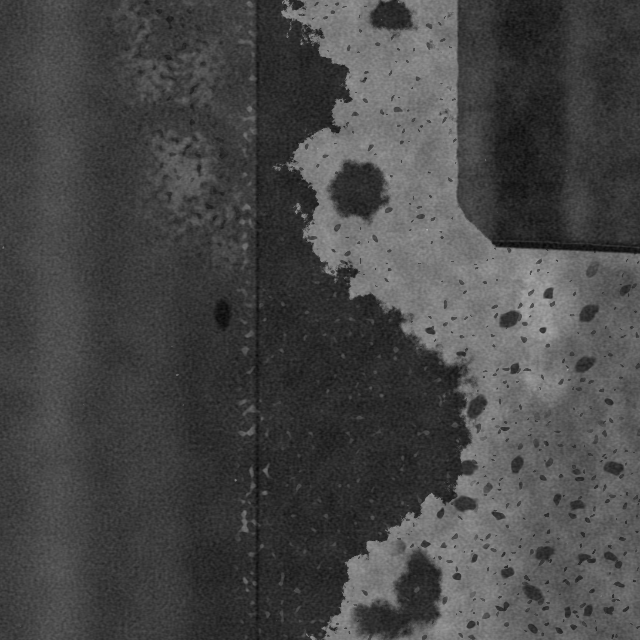
Reproduce this texture procedurally as a Shadertoy shader.

```glsl
// Weathered concrete wall in grey: a stained sheet on the left, a dark worn strip,
// flaking pale plaster with pits, and a recessed panel at the upper right.
// Built from a sampled edge profile, warped distance masks and gradient noise.

const float SEAM_X = 0.402;        // joint between left sheet and dark strip
const float PANEL_X = 0.715;       // left side of the recessed panel
const float PANEL_Y = 0.614;       // underside of the recessed panel
const float DARK_TONE = 0.165;
const float PLASTER_TONE = 0.49;
const float CONCRETE_TONE = 0.365;
const float PIT_TONE = 0.15;
const float EDGE_ROUGHNESS = 0.075;
const float GRAIN = 0.085;

// Left boundary of the plaster at equal steps from top to bottom
const float PLASTER_EDGE[17] = float[17](
    .462, .484, .560, .508, .449, .488, .488, .540, .625,
    .697, .723, .727, .714, .638, .553, .540, .508);

vec2 hash2(vec2 p) {
    vec3 q = fract(vec3(p.xyx) * vec3(.1031, .1030, .0973));
    q += dot(q, q.yzx + 33.33);
    return fract((q.xx + q.yz) * q.zy);
}

float noise(vec2 p) {
    vec2 i = floor(p), f = fract(p);
    vec2 w = f * f * f * (f * (f * 6. - 15.) + 10.);
    vec2 x = vec2(1, 0);
    float a = dot(hash2(i) * 2. - 1., f);
    float b = dot(hash2(i + x) * 2. - 1., f - x);
    float c = dot(hash2(i + x.yx) * 2. - 1., f - x.yx);
    float d = dot(hash2(i + 1.) * 2. - 1., f - 1.);
    return mix(mix(a, b, w.x), mix(c, d, w.x), w.y);
}

float fbm(vec2 p) {
    float sum = 0., amp = .6;
    for (int i = 0; i < 5; i++) {
        sum += amp * noise(p);
        p = mat2(1.6, 1.2, -1.2, 1.6) * p + 17.3;
        amp *= .58;
    }
    return sum;
}

float plasterEdge(float y) {
    float t = clamp((1. - y) * 16., 0., 15.999);
    int i = int(t);
    return mix(PLASTER_EDGE[i], PLASTER_EDGE[i + 1], smoothstep(0., 1., fract(t)));
}

float blob(vec2 p, vec2 centre, vec2 radius, float soft) {
    return 1. - smoothstep(1. - soft, 1. + soft, length((p - centre) / radius));
}

float band(float x, float centre, float width) {
    float d = (x - centre) / width;
    return exp(-d * d);
}

// Scattered, randomly turned elliptical holes, one candidate per cell
float pits(vec2 p, float cells, float density) {
    vec2 g = p * cells, id = floor(g);
    float cover = 0.;
    for (int k = 0; k < 9; k++) {
        vec2 cell = id + vec2(k % 3, k / 3) - 1.;
        vec2 r = hash2(cell + 7.), s = hash2(cell + 51.);
        float a = (r.x - .3) * 2.2;
        vec2 d = mat2(cos(a), -sin(a), sin(a), cos(a)) * (g - cell - .15 - .7 * r);
        float size = mix(.12, .36, s.y * s.y);
        float hole = 1. - smoothstep(.75, 1.2, length(d / vec2(size, size * .6)));
        cover = max(cover, hole * step(s.x, density));
    }
    return cover;
}

// Left sheet: vertical stains, flaked patches, one dark chip
float leftSheet(vec2 p, float cloud, float fleck) {
    float tone = .235 + .065 * band(p.x, .085, .045) - .02 * band(p.x, .165, .03);
    tone -= .055 * smoothstep(.25, .31, p.x) * smoothstep(.75, .4, p.y);
    tone += .07 * cloud;
    float trail = band(p.x, mix(.34, .25, (p.y - .55) / .45), .075) * smoothstep(.53, .68, p.y);
    tone += .12 * trail * smoothstep(-.08, .3, cloud + .6 * fleck);
    tone -= .09 * trail * smoothstep(.15, .35, -fleck);
    float seam = band(p.x, .387, .014) * mix(.65, 1., smoothstep(.5, .2, p.y));
    tone += .25 * seam * smoothstep(.05, .4, fleck + .3 * cloud);
    return mix(tone, .08, blob(p, vec2(.348, .508), vec2(.012, .023), .35));
}

// Recessed panel: vertical shade, blotches and a dark gap along its base
float recess(vec2 p, float cloud, float fleck, float height) {
    float tone = .205 - .06 * smoothstep(.76, .785, p.x) * smoothstep(.895, .87, p.x);
    tone += .14 * cloud + .04 * fleck + .05 * band(p.x, .74, .025);
    tone += .035 * band(p.x, .905, .02);
    float gap = smoothstep(.022, .008, height) * smoothstep(.74, .79, p.x);
    float ridge = band(height + .004 * noise(p * vec2(20., 4.)), .010, .0015);
    return mix(tone, .085 + .10 * ridge, gap);
}

void mainImage(out vec4 fragColor, in vec2 fragCoord) {
    vec2 p = fragCoord / iResolution.xy;
    float px = 1.5 / iResolution.y;
    float cloud = fbm(p * 13.), detail = fbm(p * 32. + 9.), fleck = noise(p * 85.);
    vec2 q = p + .03 * vec2(detail, fbm(p * 30. + 40.));

    // Left sheet and dark strip
    float strip = DARK_TONE + .07 * cloud + .06 * detail;
    strip += .13 * smoothstep(.25, .5, fleck) * smoothstep(.72, .5, p.y);
    strip += .14 * band(p.x, .415, .012) * smoothstep(.1, .4, fleck) * band(p.y, .29, .13);
    float tone = mix(leftSheet(p, cloud, fleck), strip, smoothstep(-.004, .004, p.x - SEAM_X));
    tone -= .07 * band(p.x, SEAM_X, .003);

    // Pale plaster fading into coarser concrete at the lower right
    float reach = mix(.79, .87, smoothstep(.3, .5, p.y));
    float pale = smoothstep(.05, -.05, p.x - reach + .18 * cloud);
    pale = max(pale, smoothstep(.58, .64, p.y));
    float wall = mix(CONCRETE_TONE, PLASTER_TONE, pale) + .13 * cloud + .12 * detail;
    wall += .12 * blob(q, vec2(.855, .525), vec2(.045, .06), .6);
    wall += .12 * blob(q, vec2(.86, .405), vec2(.03, .03), .6);
    wall += .05 * band(p.y, .593, .012) * smoothstep(.76, .85, p.x);

    // Pits: large near the middle, many small ones toward the lower right
    float lower = smoothstep(.62, .54, p.y);
    vec2 rough = p + .006 * vec2(fleck, noise(p * 70. + 5.));
    float holes = pits(rough, 17., .55) * lower * smoothstep(.60, .65, p.x);
    holes = max(holes, pits(rough + .3, 42., .5) * smoothstep(.45, .2, p.y) * smoothstep(.7, .8, p.x));
    holes = max(holes, .75 * pits(rough + .7, 60., .35));
    holes = max(holes, smoothstep(.2, .4, detail) * band(p.x, .69, .025) * smoothstep(.7, .8, p.y));
    wall = mix(wall, PIT_TONE + .05 * fleck, holes * .85);

    // Torn plaster outline with larger missing patches
    float inside = p.x - plasterEdge(p.y) + EDGE_ROUGHNESS * (.7 * cloud + detail);
    float softness = mix(.005, .022, band(p.y, .43, .1));
    float mask = smoothstep(-softness, softness, inside);
    float missing = blob(q, vec2(.56, .703), vec2(.043, .043), .18);
    missing = max(missing, blob(q, vec2(.61, .975), vec2(.035, .022), .25));
    missing = max(missing, blob(q, vec2(.655, .075), vec2(.035, .062), .25));
    missing = max(missing, blob(q, vec2(.60, .03), vec2(.045, .03), .3));
    tone = mix(tone, wall, mask * (1. - missing));

    // Panel with a chipped lower left corner
    float height = p.y - PANEL_Y + .045 * (p.x - .775);
    float side = p.x - PANEL_X + .006 * detail;
    float corner = .7 * (p.x + p.y - 1.39) + .012 * detail;
    float panel = min(min(side, height), corner);
    tone = mix(tone, recess(p, cloud, fleck, height), smoothstep(-px, px, panel));

    // Fine grain and sparse bright specks
    tone += GRAIN * (noise(p * 190.) + .7 * noise(p * vec2(210., 330.) + 31.));
    tone += .22 * smoothstep(.55, .7, noise(p * 110. + 63.));
    fragColor = vec4(vec3(clamp(tone, .04, .8)), 1.);
}
```
